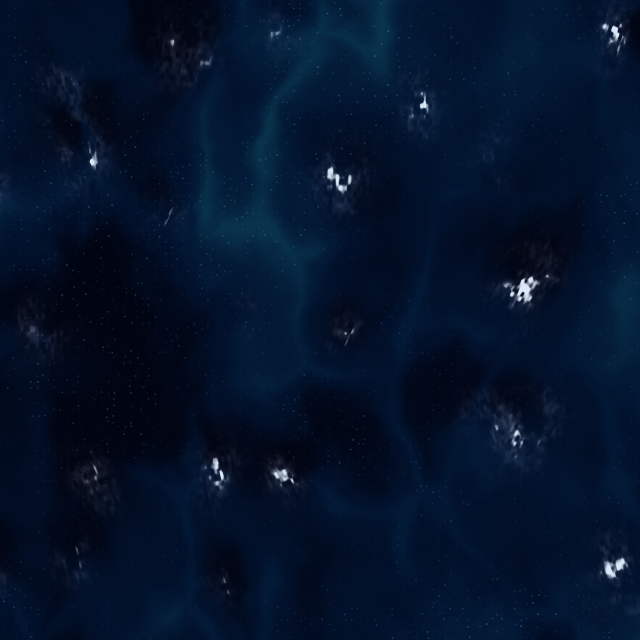
A Shadertoy shader for this texture:

```glsl
// Deep navy water: soft dark ovals parted by teal veils, with faint specks
// and a few ragged patches of silvery glints. Veils come from a warped,
// upright cell pattern; glints from fine slanted noise under scattered masks.

#define VEIL_CELLS    vec2(6.5, 4.2)
#define VEIL_STRENGTH 0.55
#define VEIL_SOFTNESS 4.0
#define TONE_CONTRAST 1.1
#define PATCH_GRID    5.0
#define PATCH_CHANCE  0.8
#define PATCH_SIZE    0.036
#define GRAIN_SCALE   vec2(210.0, 110.0)
#define SPECK_GRID    110.0
#define SPECK_LIGHT   0.16

float hash(vec2 p) {
    return fract(sin(dot(p, vec2(127.1, 311.7))) * 43758.55);
}

vec2 hash2(vec2 p) {
    return vec2(hash(p), hash(p + 37.3));
}

float noise(vec2 p) {
    vec2 i = floor(p), f = fract(p);
    f = f * f * f * (f * (f * 6.0 - 15.0) + 10.0);
    return mix(mix(hash(i), hash(i + vec2(1, 0)), f.x),
               mix(hash(i + vec2(0, 1)), hash(i + vec2(1, 1)), f.x), f.y);
}

float fbm(vec2 p) {
    float sum = 0.0, amp = 0.5;
    for (int i = 0; i < 4; i++) {
        sum += amp * noise(p);
        p = mat2(0.8, 0.6, -0.6, 0.8) * p * 2.03 + 17.1;
        amp *= 0.5;
    }
    return sum / 0.9375;
}

// Glow along the borders of jittered cells
float veil(vec2 p) {
    vec2 cell = floor(p);
    float near = 9.0, second = 9.0;
    for (int y = -1; y <= 1; y++)
    for (int x = -1; x <= 1; x++) {
        vec2 id = cell + vec2(x, y);
        float d = length(id + 0.1 + 0.8 * hash2(id) - p);
        second = min(second, max(near, d));
        near = min(near, d);
    }
    float edge = second - near;
    return exp(-VEIL_SOFTNESS * sqrt(edge * edge + 0.004));
}

// Scattered patches: x = dim haze, y = bright sparkle, z = shade above
vec3 glints(vec2 p) {
    vec3 result = vec3(0.0);
    vec2 cell = floor(p * PATCH_GRID);
    float ragged = smoothstep(0.28, 0.66, fbm(p * 24.0 + 5.0));
    vec2 wobble = 0.02 * (vec2(fbm(p * 30.0), fbm(p * 30.0 + 50.0)) - 0.5);
    for (int y = -1; y <= 1; y++)
    for (int x = -1; x <= 1; x++) {
        vec2 id = cell + vec2(x, y);
        if (hash(id + 3.7) > PATCH_CHANCE) continue;
        vec2 d = p - (id + 0.1 + 0.8 * hash2(id + 8.2)) / PATCH_GRID;
        float power = mix(0.45, 1.12, hash(id + 21.4));
        float size = PATCH_SIZE * mix(0.65, 1.25, hash(id + 14.6));
        float angle = mix(-0.9, 0.5, hash(id + 29.8));
        float c = cos(angle), s = sin(angle);
        vec2 q = mat2(c, -s, s, c) * d;

        vec2 e = (q + wobble) / (size * vec2(0.85, 1.15));
        float mask = exp(-dot(e, e)) * ragged;
        float grain = 0.65 * noise(q * GRAIN_SCALE + id * 9.0)
                    + 0.35 * noise(q * GRAIN_SCALE * 0.4 + id * 5.0);
        float sparkle = smoothstep(0.0, 0.32, mask * power + 0.8 * grain - 1.03);

        // Occasional thin bright needle
        float needle = smoothstep(0.0025, 0.0005, abs(q.x + wobble.x * 0.3 - 0.3 * size))
                     * smoothstep(size * 0.75, size * 0.3, abs(q.y))
                     * step(0.68, hash(id + 41.9)) * smoothstep(0.35, 0.7, grain);

        vec2 above = (d - vec2(0.0, 1.3 * size)) / (size * vec2(1.8, 1.6));
        result.x += mask * power * grain * grain;
        result.y += sparkle + 0.6 * needle * power;
        result.z += exp(-dot(above, above));
    }
    return result;
}

// Tiny round dots
float specks(vec2 p) {
    vec2 g = p * SPECK_GRID, id = floor(g);
    float d = length(fract(g) - 0.25 - 0.5 * hash2(id + 61.0));
    float light = pow(hash(id + 77.0), 7.0);
    return light * smoothstep(0.24, 0.06, d);
}

vec3 waterColor(float tone) {
    vec3 deep = vec3(0.004, 0.018, 0.075);
    vec3 navy = vec3(0.006, 0.065, 0.165);
    vec3 blue = vec3(0.010, 0.098, 0.212);
    vec3 teal = vec3(0.035, 0.200, 0.295);
    vec3 col = mix(deep, navy, smoothstep(0.0, 0.36, tone));
    col = mix(col, blue, smoothstep(0.34, 0.62, tone));
    return mix(col, teal, smoothstep(0.58, 1.05, tone));
}

void mainImage(out vec4 fragColor, in vec2 fragCoord) {
    vec2 p = fragCoord / iResolution.y;

    // Water body and veils
    vec2 warp = vec2(fbm(p * 5.0), fbm(p * 5.0 + 31.0)) - 0.5;
    vec2 bent = p + 0.14 * warp;
    float patchy = smoothstep(0.25, 0.75, noise(p * vec2(7.0, 4.0) + 12.0));
    float tone = 0.36 + TONE_CONTRAST * (fbm(bent * vec2(5.0, 3.2) + 3.0) - 0.5)
               + VEIL_STRENGTH * patchy * veil(bent * VEIL_CELLS);

    vec3 glint = glints(p);
    vec3 col = waterColor(tone - 0.22 * glint.z);

    // Specks, haze and sparkle
    float dusty = smoothstep(0.35, 0.7, fbm(p * 6.0 + 90.0));
    col += SPECK_LIGHT * (0.3 + dusty) * specks(p) * vec3(0.7, 0.95, 1.0);
    col += 0.012 * dusty * (noise(p * 230.0) - 0.5);
    col += glint.x * vec3(0.42, 0.43, 0.48);
    col = mix(col, vec3(0.86, 0.91, 0.97), clamp(glint.y, 0.0, 1.0));

    fragColor = vec4(clamp(col, 0.0, 1.0), 1.0);
}
```
